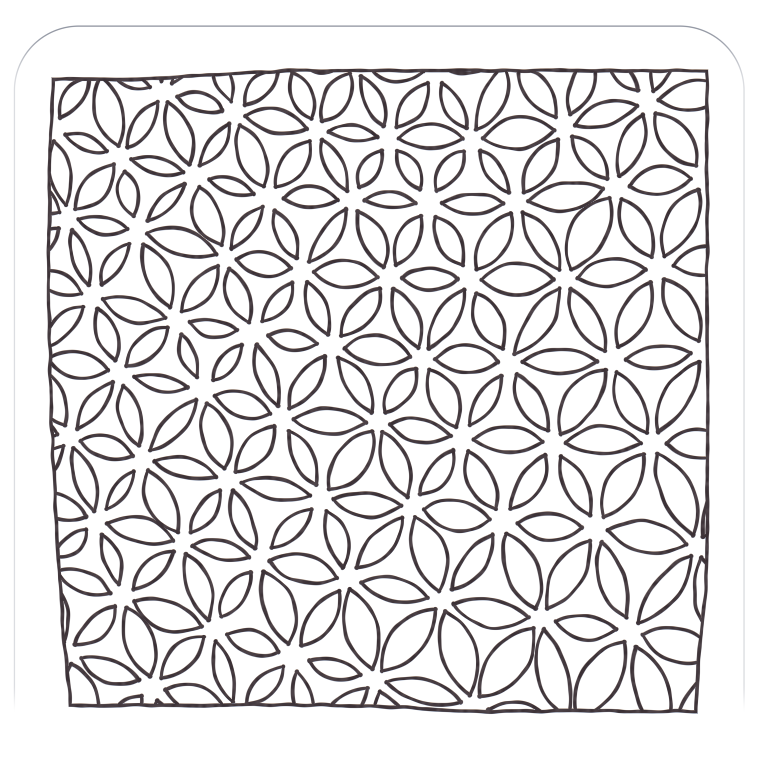
Reproduce this pattern procedurally as a WebGL 2 fragment shader.

```glsl
#version 300 es
precision highp float;
uniform vec2 u_resolution;
out vec4 fragColor;

// Lengths are thousandths of the canvas height, y pointing down
const float SHEET_WIDTH = 988.0;
const float PEN_RADIUS = 2.25;
const float PEN_WOBBLE = 2.4;
const float NODE_JITTER = 8.0;
const vec2 TIP_GAP = vec2(13.0, 21.0);
const vec2 PETAL_FATNESS = vec2(0.29, 0.45);
const float PETAL_BEND = 0.09;
const vec2 CARD_CENTER = vec2(493.0, 834.0);
const vec2 CARD_HALF = vec2(475.0, 800.0);
const float CARD_RADIUS = 84.0;
const vec3 PAPER = vec3(1.0);
const vec3 INK_DARK = vec3(0.22, 0.18, 0.20);
const vec3 INK_WORN = vec3(0.36, 0.32, 0.34);
const vec3 CARD_EDGE = vec3(0.53, 0.55, 0.60);
const vec3 FRINGE = vec3(0.02, -0.02, -0.065);

float hash(vec2 p) {
  vec3 q = fract(vec3(p.xyx) * vec3(0.1031, 0.1030, 0.0973));
  q += dot(q, q.yzx + 33.33);
  return fract((q.x + q.y) * q.z);
}

float noise(vec2 p) {
  vec2 i = floor(p), f = fract(p);
  f = f * f * (3.0 - 2.0 * f);
  return mix(mix(hash(i), hash(i + vec2(1, 0)), f.x),
             mix(hash(i + vec2(0, 1)), hash(i + vec2(1, 1)), f.x), f.y);
}

// Bent sheet: column u and row j to position
vec2 warp(vec2 g) {
  float u = g.x, j = g.y, arch = u * (1.0 - u / 6.0);
  return vec2(
    216.0 - 15.3 * j + u * (104.5 + 4.5 * j - 0.425 * j * j) - 12.0 * arch,
    126.0 + 90.7 * j + u * (2.15 + 1.61 * j + 0.408 * j * j) + (29.2 - 3.86 * j) * arch);
}

vec2 unwarp(vec2 p) {
  vec2 g = (p - vec2(190.0, 126.0)) / 108.0;
  for (int i = 0; i < 8; i++) g += (p - warp(g)) / 113.0;
  return g;
}

// Triangular lattice node, slightly displaced
vec2 node(vec2 n) {
  vec2 jitter = vec2(hash(n + 31.0), hash(n + 57.0)) * 2.0 - 1.0;
  return warp(vec2(n.x - 0.5 * n.y, n.y)) + NODE_JITTER * jitter;
}

// Outline of a hand-bent lens between two nodes, with dotted tips
float petal(vec2 p, vec2 a, vec2 b, vec2 key) {
  vec2 along = normalize(b - a), q = p - 0.5 * (a + b);
  q = vec2(dot(q, vec2(-along.y, along.x)), dot(q, along));
  float h = 0.5 * distance(a, b) - mix(TIP_GAP.x, TIP_GAP.y, hash(key));
  float w = h * mix(PETAL_FATNESS.x, PETAL_FATNESS.y, hash(key + 7.0));
  float bend = PETAL_BEND * (2.0 * hash(key + 13.0) - 1.0);
  q.x += bend * (h - min(q.y * q.y / h, 2.0 * h));
  q = abs(q);
  float radius = (h * h + w * w) / (2.0 * w), offset = radius - w;
  float tip = distance(q, vec2(0.0, h));
  float side = length(q + vec2(offset, 0.0)) - radius;
  float outline = (q.y - h) * offset > q.x * h ? tip : abs(side);
  return min(outline, tip - 0.8);
}

float petals(vec2 p) {
  vec2 g = unwarp(p), cell = floor(vec2(g.x + 0.5 * g.y, g.y));
  float d = 1e4;
  for (int y = -1; y <= 2; y++)
    for (int x = -1; x <= 2; x++) {
      vec2 n = cell + vec2(x, y), a = node(n);
      for (int k = 0; k < 3; k++) {
        vec2 stride = vec2(k != 1, k != 0);
        d = min(d, petal(p, a, node(n + stride), n * 3.0 + float(k) * 41.0 + 90.0));
      }
    }
  return d;
}

// Uneven hand-ruled border, negative inside
float border(vec2 p) {
  float left = 63.0 + 0.000085 * (p.y - 347.0) * (p.y - 347.0);
  float right = 920.0 - 15.0 * smoothstep(720.0, 927.0, p.y);
  float top = 103.0 - 11.0 * smoothstep(155.0, 400.0, p.x);
  float bottom = 918.0 + 8.0 * smoothstep(425.0, 645.0, p.x);
  return max(max(left - p.x, p.x - right), max(top - p.y, p.y - bottom));
}

void main() {
  float px = 1000.0 / u_resolution.y;
  vec2 p = vec2(gl_FragCoord.x - 0.5 * u_resolution.x, u_resolution.y - gl_FragCoord.y) * px;
  p.x += 0.5 * SHEET_WIDTH;

  // Faint rounded card edge, fading toward the bottom
  vec2 c = abs(p - CARD_CENTER) - CARD_HALF + CARD_RADIUS;
  float card = abs(length(max(c, 0.0)) + min(max(c.x, c.y), 0.0) - CARD_RADIUS);
  float cardAlpha = mix(0.9, 0.3, smoothstep(36.0, 110.0, p.y)) * (1.0 - smoothstep(890.0, 930.0, p.y));
  vec3 color = mix(PAPER, CARD_EDGE, cardAlpha * (1.0 - smoothstep(0.0, 0.8 + 0.7 * px, card)));

  // Pen strokes, with petals cropped by the border
  vec2 q = p + PEN_WOBBLE * (vec2(noise(p / 22.0), noise(p / 22.0 + 50.0)) - 0.5);
  float frame = border(q);
  float d = min(max(petals(q), frame), abs(frame));
  d -= PEN_RADIUS + 0.7 * (noise(p / 13.0 + 90.0) - 0.5);
  float ink = 1.0 - smoothstep(-0.7 * px, 0.7 * px, d);
  float tilt = clamp(dFdy(d) / px, -1.0, 1.0);
  color = mix(color, mix(INK_DARK, INK_WORN, 0.7 * noise(p / 5.0)), ink);
  color += FRINGE * tilt * 4.0 * ink * (1.0 - ink);
  fragColor = vec4(color, 1.0);
}
```
